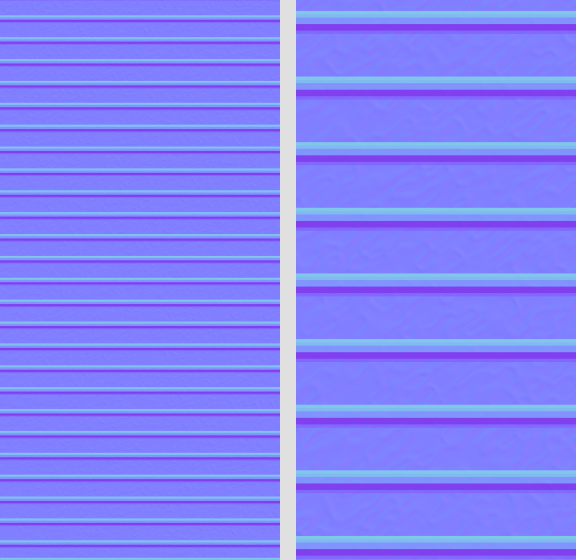
Left, the full canvas; right, a detail of the centre.
This texture map is drawn by a Shadertoy shader. Its source:

```glsl
const float ROWS = 512.0;       // design rows over the canvas height
const float RIB_PERIOD = 20.0;  // rows between ribs
const float FIRST_RIB = 14.0;   // rows from the top edge
const float RIB_COUNT = 25.0;
const float SEAM_RIB = 510.0;   // rib cut by the bottom edge

float hash(vec2 cell) {
    vec3 q = fract(vec3(cell.xyx) * 0.1031);
    q += dot(q, q.yzx + 33.33);
    return fract((q.x + q.y) * q.z);
}

float valueNoise(vec2 p) {
    vec2 cell = floor(p);
    vec2 f = fract(p);
    vec2 u = f * f * (3.0 - 2.0 * f);
    float low = mix(hash(cell), hash(cell + vec2(1, 0)), u.x);
    float high = mix(hash(cell + vec2(0, 1)), hash(cell + vec2(1, 1)), u.x);
    return mix(low, high, u.y);
}

// Share of a pixel of the given size covered by the band from start to end
float coverage(float y, float start, float end, float size) {
    float top = max(start, y - 0.5 * size);
    float bottom = min(end, y + 0.5 * size);
    return clamp((bottom - top) / size, 0.0, 1.0);
}

// Vertical normal across one rib, y in rows below its upper edge
float ribSlope(float y, float size) {
    float slope = 0.56 * coverage(y, 0.0, 1.0, size);
    slope += 0.46 * coverage(y, 1.0, 2.0, size);
    slope += 0.16 * coverage(y, 2.0, 4.0, size);
    slope -= 0.50 * coverage(y, 4.0, 6.0, size);
    slope -= 0.18 * coverage(y, 6.0, 7.0, size);
    return slope;
}

// Short diagonal creases over a fine grain
float wrinkleHeight(vec2 p) {
    vec2 along = vec2(0.82, 0.57);
    vec2 q = vec2(dot(p, along), dot(p, vec2(-along.y, along.x)));
    q += 1.5 * valueNoise(p * 0.23);
    float field = valueNoise(q * vec2(0.17, 0.38));
    float crease = 1.0 - smoothstep(0.0, 0.25, abs(field - 0.5));
    return 0.06 * crease + 0.04 * valueNoise(q * vec2(0.35, 0.7) + 17.0);
}

vec2 wrinkleSlope(vec2 p, float stepSize) {
    float right = wrinkleHeight(p + vec2(stepSize, 0));
    float left = wrinkleHeight(p - vec2(stepSize, 0));
    float up = wrinkleHeight(p + vec2(0, stepSize));
    float down = wrinkleHeight(p - vec2(0, stepSize));
    return vec2(left - right, down - up) / (2.0 * stepSize);
}

void mainImage(out vec4 fragColor, in vec2 fragCoord) {
    float pixelSize = ROWS / iResolution.y;
    vec2 p = fragCoord * pixelSize;
    float depth = ROWS - p.y;

    // Nearest rib, starting a little above its upper edge
    float index = floor((depth - FIRST_RIB + 2.0) / RIB_PERIOD);
    index = clamp(index, 0.0, RIB_COUNT - 1.0);
    float ribY = depth - FIRST_RIB - index * RIB_PERIOD;
    float slope = ribSlope(ribY, pixelSize);

    // Partial rib at the seam and its faint shade at the top
    slope += ribSlope(depth - SEAM_RIB, pixelSize);
    slope -= 0.10 * coverage(depth, 0.0, 1.0, pixelSize);

    // Wrinkles fade on the smooth ribs
    float flatness = 1.0 - 0.8 * smoothstep(0.0, 0.3, abs(slope));
    vec2 tilt = wrinkleSlope(p, 0.7) * flatness;
    tilt += vec2(0.012, slope);

    // Encode the unit normal as colour
    vec3 normal = vec3(tilt, sqrt(max(0.0, 1.0 - dot(tilt, tilt))));
    fragColor = vec4(0.5 + 0.5 * normal, 1.0);
}
```
